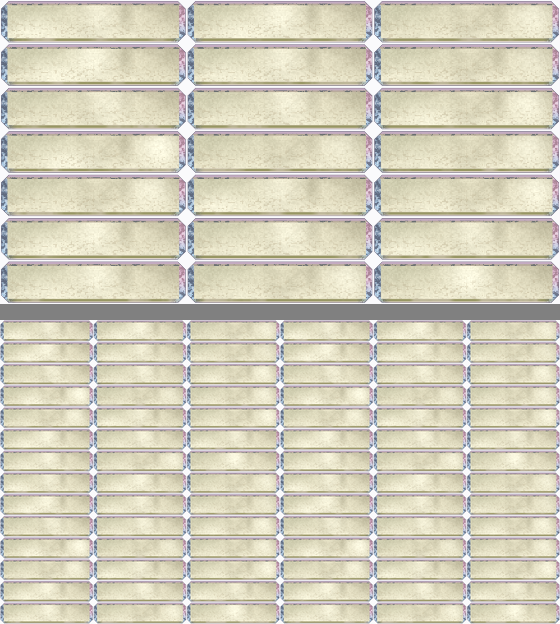
Top: one tile. Bottom: repeated 2 by 2.
Give the GLSL for this pattern, as a WebGL 2 fragment shader.

```glsl
#version 300 es
precision highp float;
// Draws bevelled, chamfered glass bricks with worn cream faces and iridescent rims.
uniform vec2 u_resolution;
out vec4 fragColor;

// Layout; lengths are in brick heights
const vec2 REPEATS = vec2(3.0, 7.0);
const float GAP = 0.022;       // white joint around each brick
const float CUT = 0.18;        // corner chamfer
const float OUTLINE = 0.014;   // dark outer line
const float SIDE = 0.15;       // left and right bevel width
const float LIP = 0.10;        // top and bottom bevel width
const float GRAIN = 0.065;
const float SPECKS = 0.24;

const vec3 JOINT = vec3(0.98, 0.98, 0.99);
const vec3 CREAM = vec3(0.91, 0.89, 0.78);
const vec3 DULL = vec3(0.75, 0.73, 0.62);
const vec3 GLOW = vec3(1.0, 0.99, 0.90);
const vec3 TAN = vec3(0.64, 0.57, 0.44);
const vec3 OLIVE = vec3(0.56, 0.56, 0.34);
const vec3 LILAC = vec3(0.77, 0.67, 0.76);
const vec3 SLATE = vec3(0.32, 0.35, 0.43);
const vec3 BLUE = vec3(0.68, 0.80, 0.90);
const vec3 LINE = vec3(0.46, 0.44, 0.52);

float hash(vec2 p) {
    return fract(sin(dot(p, vec2(127.1, 311.7))) * 43758.5);
}

float noise(vec2 p) {
    vec2 i = floor(p), f = fract(p);
    f = f * f * (3.0 - 2.0 * f);
    return mix(mix(hash(i), hash(i + vec2(1, 0)), f.x),
               mix(hash(i + vec2(0, 1)), hash(i + vec2(1, 1)), f.x), f.y);
}

float fbm(vec2 p) {
    float sum = 0.0, amp = 0.5;
    for (int i = 0; i < 4; i++) {
        sum += amp * noise(p);
        p = p * 2.03 + 7.3;
        amp *= 0.5;
    }
    return sum / 0.9375;
}

// Signed distance to a rectangle with cut corners
float chamferBox(vec2 p, vec2 halfSize) {
    vec2 q = abs(p) - halfSize;
    return max(max(q.x, q.y), (q.x + q.y + CUT) * 0.7071);
}

float blob(vec2 p, vec2 center, vec2 radius) {
    vec2 q = (p - center) / radius;
    return exp(-dot(q, q));
}

// Worn cream face; uv spans the brick, id varies the light
vec3 faceColor(vec2 p, vec2 uv, vec2 id) {
    float r1 = hash(id + 3.7), r2 = hash(id + 11.3), r3 = hash(id + 23.9);
    float cloud = fbm(p * vec2(1.6, 2.4) + 20.0);
    vec3 c = mix(CREAM, DULL, 0.5 * smoothstep(0.4, 0.8, cloud));

    // Shaded patches: upper left, upper right end, and a narrow upright smear
    c = mix(c, DULL + vec3(0.02, 0.04, 0.03), 0.65 * blob(uv, vec2(0.1, 0.9), vec2(0.3, 0.5)));
    c = mix(c, DULL, 0.95 * blob(uv, vec2(0.94, 0.85), vec2(0.13, 0.5)));
    float smear = blob(uv, vec2(0.665 + 0.03 * (cloud - 0.5), 0.75), vec2(0.035, 0.4));
    c = mix(c, DULL, (0.35 + 0.5 * r3) * smear);

    // Bright reflections that wander from brick to brick
    float spot = r2 < 0.5 ? 0.48 + 0.2 * r2 : 0.72 + 0.16 * r2;
    c = mix(c, GLOW, (0.5 + 0.5 * r1) * blob(uv, vec2(spot, 0.6), vec2(0.11, 0.5)));
    c = mix(c, GLOW, 0.85 * r3 * blob(uv, vec2(0.12 + 0.25 * r1, 0.2), vec2(0.15, 0.35)));
    c = mix(c, GLOW, 0.4 * blob(uv, vec2(0.5, 0.1), vec2(0.45, 0.2)));

    // Fine grain, and brown specks gathered low on the face
    c += GRAIN * (noise(p * 34.0) - 0.5);
    float speck = smoothstep(0.62, 0.85, noise(p * vec2(22.0, 30.0) + 40.0));
    float low = 1.0 - smoothstep(0.3, 0.75, uv.y);
    return mix(c, TAN, SPECKS * speck * (0.25 + 0.75 * low));
}

// Mottled rim: blue left, lilac right and top, olive bottom
vec3 rimColor(vec2 p, vec2 uv, vec2 id, float depth, bool isSide) {
    float mottle = fbm(p * 16.0 + 3.0);
    float dark = smoothstep(0.46, 0.64, mottle);
    if (isSide) {
        bool left = uv.x < 0.5;
        float high = smoothstep(0.15, 0.6, uv.y);
        vec3 c = mix(BLUE, left ? mix(BLUE, SLATE, 0.45) : LILAC + vec3(0.08, 0.03, 0.03), high);
        vec3 stain = left ? SLATE : mix(SLATE, LILAC * vec3(0.8, 0.7, 0.7), high);
        c = mix(c, stain, 0.75 * dark);
        return mix(c, JOINT, 0.45 * smoothstep(0.48, 0.3, mottle));
    }
    float corner = smoothstep(0.40, 0.48, abs(uv.x - 0.5));
    if (uv.y > 0.5) {
        vec3 inner = mix(OLIVE + 0.12, SLATE, 0.75 * dark);
        return mix(LILAC, inner, smoothstep(0.45, 0.75, depth) * (0.5 + 0.5 * dark));
    }
    float sheen = smoothstep(0.45, 0.8, fbm(vec2(p.x * 2.0, 2.0) + id * 7.0));
    float band = smoothstep(0.25, 0.5, depth) * (1.0 - 0.6 * smoothstep(0.75, 1.0, depth));
    vec3 c = mix(mix(CREAM, LILAC, 0.3), OLIVE, band * (0.9 - 0.5 * sheen));
    return mix(c, mix(BLUE, SLATE, dark), 0.7 * corner);
}

void main() {
    vec2 grid = gl_FragCoord.xy / u_resolution * REPEATS;
    vec2 id = mod(floor(grid), REPEATS);
    vec2 uv = fract(grid);
    float px = REPEATS.y / u_resolution.y;
    vec2 size = vec2(u_resolution.x * px / REPEATS.x, 1.0);
    vec2 p = (uv - 0.5) * size;
    vec2 halfSize = 0.5 * size - GAP;

    // Mitred bevel: depth runs from 0 at the outside to 1 at the face
    vec2 inset = (halfSize - abs(p)) / vec2(SIDE, LIP);
    float depth = min(inset.x, inset.y);
    float edge = px / (inset.x < inset.y ? SIDE : LIP);
    vec3 rim = rimColor(p, uv, id, depth, inset.x < inset.y);
    vec3 color = mix(rim, faceColor(p, uv, id), smoothstep(1.0 - 0.5 * edge, 1.0 + 0.5 * edge, depth));

    // Outline and white joint
    float d = chamferBox(p, halfSize);
    color = mix(color, LINE, 0.75 * smoothstep(-0.5 * px, 0.5 * px, d + OUTLINE));
    color = mix(color, JOINT, smoothstep(-0.5 * px, 0.5 * px, d));
    fragColor = vec4(clamp(color, 0.0, 1.0), 1.0);
}
```
